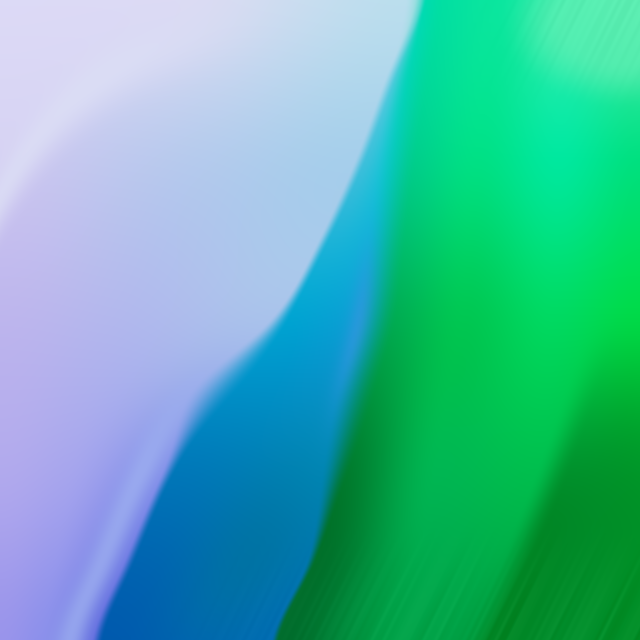
Give the GLSL for this background, as a WebGL 2 fragment shader.

```glsl
#version 300 es
precision highp float;
// Soft diagonal folds of lavender, blue and green light with fine brushed streaks.
uniform vec2 u_resolution;
out vec4 outColor;

float hash(float n) {
    return fract(sin(n * 127.1) * 43758.5453);
}

float noise(float x) {
    float i = floor(x);
    return mix(hash(i), hash(i + 1.0), smoothstep(0.0, 1.0, x - i));
}

float bell(float d, float width) {
    return exp(-d * d / (width * width));
}

// Cubic through four neighbouring stops
vec3 cubic(vec3 a, vec3 b, vec3 c, vec3 d, float t) {
    return b + 0.5 * t * (c - a + t * (2.0 * a - 5.0 * b + 4.0 * c - d
        + t * (3.0 * (b - c) + d - a)));
}

// Horizontal position of an edge at height v, from evenly spaced stops
float edgeAt(float stops[9], float v) {
    float p = clamp(v, 0.0, 1.0) * 8.0;
    int i = min(int(p), 7);
    return cubic(vec3(stops[max(i - 1, 0)]), vec3(stops[i]), vec3(stops[i + 1]),
        vec3(stops[min(i + 2, 8)]), p - float(i)).x;
}

// Vertical colour gradient, bottom to top
vec3 ramp(vec3 stops[5], float v) {
    float p = clamp(v, 0.0, 1.0) * 4.0;
    int i = min(int(p), 3);
    return cubic(stops[max(i - 1, 0)], stops[i], stops[i + 1],
        stops[min(i + 2, 4)], p - float(i));
}

vec3 lavenderSheet(vec2 uv, float edge) {
    vec3 left = ramp(vec3[5](vec3(0.60, 0.58, 0.92), vec3(0.69, 0.66, 0.93),
        vec3(0.74, 0.71, 0.93), vec3(0.80, 0.78, 0.94), vec3(0.87, 0.86, 0.97)), uv.y);
    vec3 middle = ramp(vec3[5](vec3(0.54, 0.56, 0.92), vec3(0.64, 0.64, 0.93),
        vec3(0.69, 0.72, 0.93), vec3(0.72, 0.79, 0.93), vec3(0.86, 0.86, 0.95)), uv.y);
    vec3 right = ramp(vec3[5](vec3(0.38, 0.42, 0.87), vec3(0.50, 0.55, 0.91),
        vec3(0.66, 0.76, 0.92), vec3(0.65, 0.81, 0.92), vec3(0.73, 0.87, 0.93)), uv.y);
    float t = clamp(uv.x / edge, 0.0, 1.0);
    vec3 color = mix(mix(left, middle, smoothstep(0.0, 0.55, t)), right, smoothstep(0.4, 1.0, t));

    // Pale fold in the upper left
    float fold = uv.y - 0.66 - 0.29 * (1.0 - exp(-6.5 * uv.x));
    float fade = 1.0 - smoothstep(0.12, 0.45, uv.x);
    color = mix(color, vec3(0.86, 0.85, 0.96), 0.65 * fade * smoothstep(-0.06, 0.05, fold));
    color = mix(color, vec3(0.87, 0.89, 0.96), 0.5 * fade * bell(fold - 0.03, 0.04));

    // Pale ribbon beside the lower edge
    float ribbon = bell(uv.x - edge + 0.042, 0.025) * (1.0 - smoothstep(0.25, 0.5, uv.y));
    return mix(color, vec3(0.62, 0.69, 0.94), 0.75 * ribbon);
}

vec3 blueSheet(vec2 uv, float start, float end) {
    vec3 left = ramp(vec3[5](vec3(0.0, 0.35, 0.68), vec3(0.0, 0.46, 0.72),
        vec3(0.0, 0.64, 0.82), vec3(0.25, 0.75, 0.86), vec3(0.40, 0.82, 0.88)), uv.y);
    vec3 right = ramp(vec3[5](vec3(0.0, 0.42, 0.70), vec3(0.0, 0.52, 0.70),
        vec3(0.05, 0.62, 0.83), vec3(0.04, 0.78, 0.83), vec3(0.0, 0.85, 0.75)), uv.y);
    float t = clamp((uv.x - start) / max(end - start, 0.01), 0.0, 1.0);
    vec3 color = mix(left, right, smoothstep(0.0, 1.0, t));
    color = mix(color, vec3(0.0, 0.45, 0.61), 0.6 * bell(t - 0.65, 0.3) * bell(uv.y - 0.12, 0.12));
    float glint = bell(uv.x - end + 0.025, 0.018) * bell(uv.y - 0.49, 0.11);
    return mix(color, vec3(0.20, 0.59, 0.87), 0.7 * glint);
}

vec3 greenSheet(vec2 uv, float start) {
    vec3 shade = ramp(vec3[5](vec3(0.0, 0.42, 0.17), vec3(0.0, 0.47, 0.17),
        vec3(0.0, 0.66, 0.32), vec3(0.0, 0.80, 0.55), vec3(0.0, 0.87, 0.64)), uv.y);
    vec3 inner = ramp(vec3[5](vec3(0.0, 0.63, 0.28), vec3(0.0, 0.71, 0.32),
        vec3(0.0, 0.78, 0.32), vec3(0.0, 0.88, 0.52), vec3(0.04, 0.90, 0.62)), uv.y);
    vec3 outer = ramp(vec3[5](vec3(0.0, 0.64, 0.27), vec3(0.0, 0.74, 0.30),
        vec3(0.0, 0.85, 0.38), vec3(0.0, 0.91, 0.62), vec3(0.22, 0.92, 0.67)), uv.y);
    vec3 right = ramp(vec3[5](vec3(0.0, 0.58, 0.16), vec3(0.0, 0.67, 0.18),
        vec3(0.0, 0.85, 0.28), vec3(0.0, 0.88, 0.50), vec3(0.32, 0.93, 0.69)), uv.y);
    float t = 3.0 * clamp((uv.x - start) / (1.0 - start), 0.0, 1.0);
    vec3 color = mix(shade, inner, smoothstep(0.0, 1.0, t));
    color = mix(color, outer, smoothstep(1.0, 2.0, t));
    color = mix(color, right, smoothstep(2.0, 3.0, t));

    // Dark lower fold and bright upper corner
    float fold = uv.x - (0.745 + 0.5 * uv.y - 0.22 * uv.y * uv.y);
    float dark = smoothstep(-0.025, 0.03, fold) * (1.0 - smoothstep(0.15, 0.52, uv.y));
    color = mix(color, vec3(0.0, 0.52, 0.14), dark * (1.0 - 0.5 * smoothstep(0.0, 0.25, fold)));
    float corner = length((uv - vec2(0.97, 0.96)) / vec2(0.16, 0.11));
    return mix(color, vec3(0.38, 0.93, 0.70), 0.7 * (1.0 - smoothstep(0.5, 1.2, corner)));
}

void main() {
    vec2 uv = gl_FragCoord.xy / u_resolution;
    float blueEdge = edgeAt(float[9](0.152, 0.203, 0.257, 0.325, 0.436, 0.506, 0.563, 0.609, 0.657), uv.y);
    float greenEdge = edgeAt(float[9](0.430, 0.487, 0.521, 0.553, 0.588, 0.604, 0.620, 0.640, 0.664), uv.y);
    float blueSoft = 0.009 + 0.03 * bell(uv.y - 0.40, 0.08);
    float greenSoft = mix(0.006, 0.032, smoothstep(0.08, 0.4, uv.y));

    // Layer the sheets from left to right
    vec3 color = lavenderSheet(uv, blueEdge);
    color = mix(color, blueSheet(uv, blueEdge, greenEdge),
        smoothstep(-blueSoft, blueSoft, uv.x - blueEdge));
    color = mix(color, greenSheet(uv, greenEdge),
        smoothstep(-greenSoft, greenSoft, uv.x - greenEdge));

    // Brushed streaks near the bottom and the upper right
    float grain = noise((uv.x - 0.5 * uv.y) * 160.0) - 0.5;
    float strength = smoothstep(0.2, 0.0, uv.y) * smoothstep(0.15, 0.8, uv.x)
        + 0.6 * smoothstep(0.8, 1.0, uv.y) * smoothstep(0.7, 0.9, uv.x);
    outColor = vec4(clamp(color + 0.05 * grain * strength, 0.0, 1.0), 1.0);
}
```
